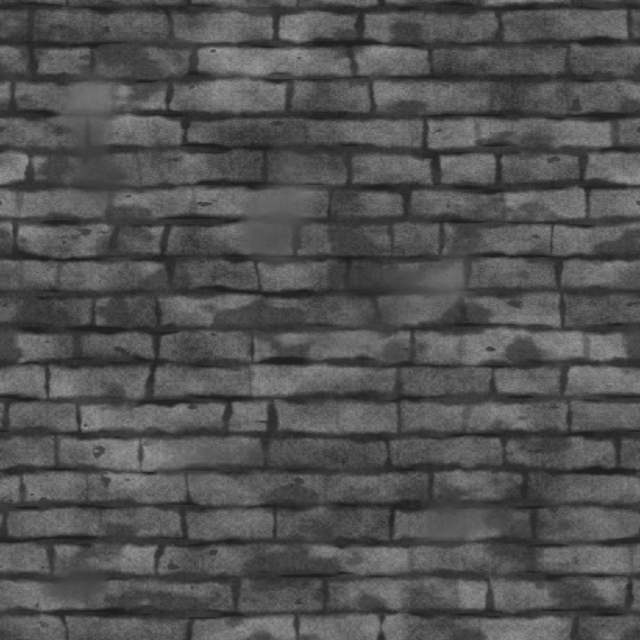
Give the GLSL for this texture, as a three.js fragment shader.

```glsl
// Weathered grey brick wall: 18 uneven courses with dark mortar, stains and smudges.
varying vec2 vUv;

const float COURSES = 18.0;
const float COURSE_OFFSET = 0.234;
const float BED_HALF_WIDTH = 0.0066;
const float HEAD_HALF_WIDTH = 0.0046;
const float BRICK_TONE = 0.392;
const float MORTAR_TONE = 0.192;
const float CRACK_TONE = 0.10;
const float SMUDGE_TONE = 0.32;

float hash(vec2 p) {
  return fract(sin(dot(p, vec2(127.1, 311.7))) * 43758.5453);
}

// Value noise that wraps over the canvas after the given number of cells.
float noise(vec2 uv, vec2 cells, float seed) {
  vec2 p = uv * cells;
  vec2 i = floor(p);
  vec2 f = fract(p);
  f = f * f * (3.0 - 2.0 * f);
  vec2 a = mod(i, cells) + seed;
  vec2 b = mod(i + 1.0, cells) + seed;
  return mix(mix(hash(a), hash(vec2(b.x, a.y)), f.x),
             mix(hash(vec2(a.x, b.y)), hash(b), f.x), f.y);
}

float fbm(vec2 uv, vec2 cells, float seed) {
  float sum = 0.0;
  float amplitude = 0.533;
  for (int k = 0; k < 4; k++) {
    sum += amplitude * noise(uv, cells, seed);
    cells *= 2.0;
    seed += 17.3;
    amplitude *= 0.5;
  }
  return sum;
}

// Soft band around a line at distance d.
float band(float d, float halfWidth, float softness) {
  return 1.0 - smoothstep(halfWidth - softness, halfWidth + softness, d);
}

// Position of a head joint, in bricks along its course.
float jointAt(float index, float row, float count) {
  return index + 0.66 * (hash(vec2(mod(index, count), row + 40.0)) - 0.5);
}

// Some joints are almost worn away.
float jointStrength(float index, float row, float count) {
  float h = hash(vec2(mod(index, count) + 70.0, row));
  return mix(0.35, 1.0, smoothstep(0.1, 0.35, h));
}

// Returns bed mortar, head mortar, brick random value and height in the course.
vec4 brickwork(vec2 uv, float roughness) {
  float v = uv.y * COURSES + COURSE_OFFSET;
  float row = mod(floor(v), COURSES);
  float height = fract(v);
  float count = 6.0 + step(0.5, hash(vec2(row, 9.0)));
  float x = uv.x * count + hash(vec2(row, 3.0)) * count;

  float index = floor(x);
  index -= step(x, jointAt(index, row, count));
  index += step(jointAt(index + 1.0, row, count), x);
  float left = (x - jointAt(index, row, count)) / count;
  float right = (jointAt(index + 1.0, row, count) - x) / count;

  float bedDistance = min(height, 1.0 - height) / COURSES;
  float bed = band(bedDistance + roughness, BED_HALF_WIDTH, 0.0052);
  float head = max(
    band(left + roughness, HEAD_HALF_WIDTH, 0.004) * jointStrength(index, row, count),
    band(right + roughness, HEAD_HALF_WIDTH, 0.004) * jointStrength(index + 1.0, row, count));
  return vec4(bed, head, hash(vec2(mod(index, count), row + 90.0)), height);
}

void main() {
  // Uneven laying and ragged brick edges
  vec2 sag = vec2(noise(vUv, vec2(11.0, 18.0), 5.0), noise(vUv, vec2(9.0, 18.0), 23.0)) - 0.5;
  vec2 ripple = vec2(noise(vUv, vec2(55.0), 31.0), noise(vUv, vec2(60.0), 47.0)) - 0.5;
  vec2 uv = vUv + sag * vec2(0.014, 0.009) + ripple * 0.003;
  float roughness = (fbm(vUv, vec2(30.0, 48.0), 61.0) - 0.5) * 0.014;
  vec4 brick = brickwork(uv, roughness);
  float mortar = 1.0 - (1.0 - brick.x) * (1.0 - brick.y);

  // Brick faces: tone per brick, broad weathering, mottling and fine grain
  float weather = fbm(vUv, vec2(5.0, 9.0), 229.0) - 0.5;
  float mottle = fbm(vUv, vec2(20.0, 28.0), 83.0) - 0.5;
  float grain = noise(vUv, vec2(230.0), 11.0) + noise(vUv, vec2(410.0), 29.0) - 1.0;
  float face = BRICK_TONE + 0.11 * (brick.z - 0.5) + 0.28 * mottle + 0.075 * grain;
  face += 0.26 * weather + 0.03 * (brick.w - 0.5);

  // Ragged dark stains and a few small pits
  float stain = smoothstep(0.58, 0.72, fbm(vUv, vec2(11.0, 18.0), 101.0));
  float pit = smoothstep(0.73, 0.84, fbm(vUv, vec2(30.0, 44.0), 137.0));
  face = mix(face, 0.21 + 0.04 * grain, 0.75 * stain);
  face = mix(face, 0.17, 0.7 * pit);

  // Mortar with streaked black cracks along the beds
  float joint = MORTAR_TONE + 0.18 * (fbm(vUv, vec2(16.0, 24.0), 151.0) - 0.5);
  joint += 0.10 * weather + 0.03 * grain;
  float streak = smoothstep(0.54, 0.82, noise(vUv, vec2(22.0, 150.0), 173.0));
  joint = mix(joint, CRACK_TONE, streak * brick.x * 0.8);
  float tone = mix(face, joint, mortar * 0.95);

  // Blurred smudges that hide the courses
  float smudge = smoothstep(0.70, 0.95, noise(vUv + sag * 0.05, vec2(7.0, 11.0), 197.0));
  float smudgeTone = SMUDGE_TONE + 0.24 * (noise(vUv, vec2(7.0, 13.0), 211.0) - 0.5);
  tone = mix(tone, smudgeTone, smudge * 0.78);

  gl_FragColor = vec4(vec3(clamp(tone, 0.08, 0.62)), 1.0);
}
```
